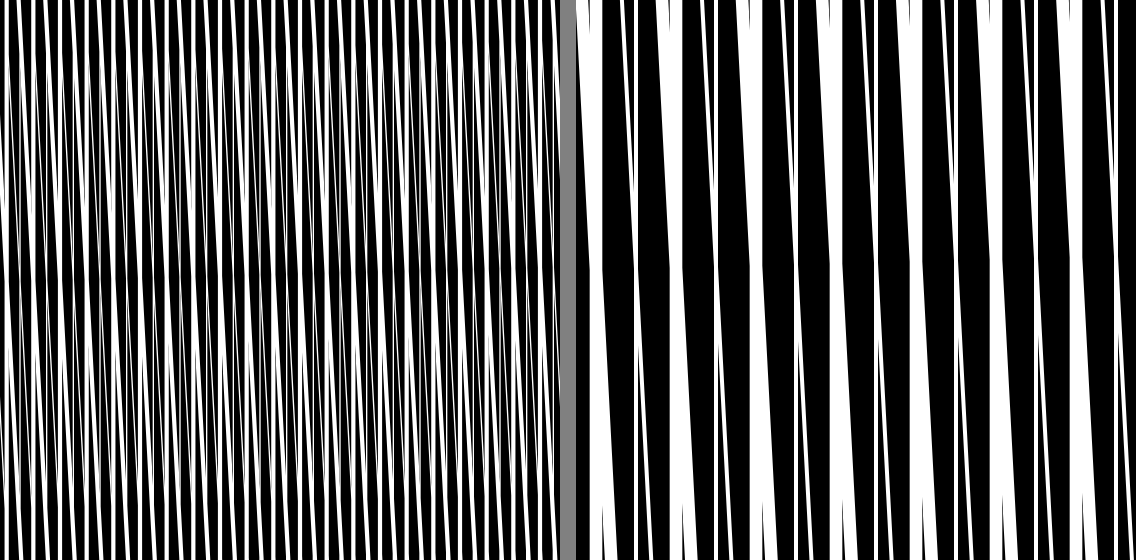
Left, the full canvas; right, a detail of the centre.
Give the GLSL for this pattern, as a Shadertoy shader.

```glsl
// Moire of two identical line gratings, white on black.
// Each grating alternates wide bars and hairlines, 21 pairs across;
// the second is turned by three degrees and the brighter one wins.

// Antialiased coverage of a bar, by distance to its axis.
float bar(float dist, float halfWidth, float pixel) {
    float outer = clamp((halfWidth - dist) / pixel + 0.5, 0.0, 1.0);
    float inner = clamp((-halfWidth - dist) / pixel + 0.5, 0.0, 1.0);
    return outer - inner;
}

// Distance, in periods, to the nearest line at the given phase.
float lineDistance(float x, float phase) {
    return abs(fract(x - phase + 0.5) - 0.5);
}

// One grating: a wide bar and a hairline in every period.
float grating(float x, float pixel) {
    float wide = bar(lineDistance(x, 0.25), 0.079, pixel);
    float hairline = bar(lineDistance(x, 0.75), 0.025, pixel);
    return max(wide, hairline);
}

void mainImage(out vec4 fragColor, in vec2 fragCoord) {
    const float repeats = 21.0;
    vec2 uv = fragCoord / iResolution.xy;
    float pixel = repeats / iResolution.x;

    // Turn the second grating about a pivot near the centre.
    vec2 pivot = vec2(0.5, 0.51);
    float angle = radians(3.0);
    float turnedX = dot(uv - pivot, vec2(cos(angle), sin(angle))) + pivot.x;

    // Overlay both gratings.
    float upright = grating(uv.x * repeats, pixel);
    float slanted = grating(turnedX * repeats, pixel);
    fragColor = vec4(vec3(max(upright, slanted)), 1.0);
}
```
